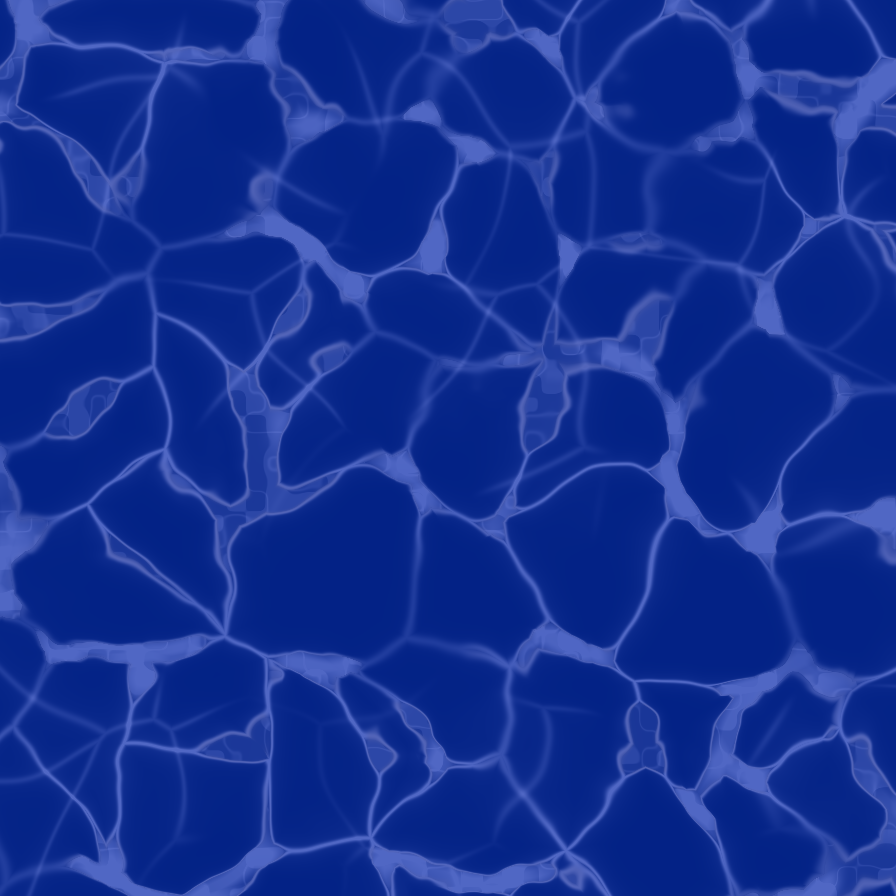
A WebGL 2 fragment shader for this texture:

```glsl
#version 300 es
precision highp float;
// Sunlight caustics on deep blue water: a warped Voronoi web whose edges open
// into translucent ribbons with bright rims and gather into knots at junctions.
// A second, fainter web adds the soft filaments that cross the open cells.

uniform vec2 u_resolution;
out vec4 fragColor;

const vec3 DEEP = vec3(0.012, 0.135, 0.525);
const vec3 BRIGHT = vec3(0.315, 0.405, 0.77);
const vec3 RIM_TINT = vec3(0.33, 0.375, 0.66);

const float CELLS = 7.0;           // web cells across the canvas
const float JITTER = 0.92;         // irregularity of the cell centres
const float WARP = 0.42;           // slow bending of the filaments
const float RIPPLE = 0.055;        // fine kinks in the filaments
const float THIN = 0.019;          // sharp filament half width, in cells
const float SOFT = 0.042;          // blurred filament half width, in cells
const float RIBBON_WIDTH = 0.15;   // widest ribbon half width, in cells
const float KNOT_WIDTH = 0.15;     // extra half width at junctions
const float GLOW = 0.20;           // halo strength beside filaments
const float GLOW_REACH = 0.075;    // halo falloff, in cells
const float VEIL_SCALE = 0.8;      // size ratio of the faint web
const float VEIL = 0.27;           // strength of the faint web

vec2 hash2(vec2 p) {
    vec3 q = fract(p.xyx * vec3(0.1031, 0.1030, 0.0973));
    q += dot(q, q.yzx + 33.33);
    return fract((q.xx + q.yz) * q.zy);
}

// Two independent channels of smooth value noise.
vec2 noise2(vec2 p) {
    vec2 i = floor(p), f = fract(p);
    f = f * f * f * (f * (f * 6.0 - 15.0) + 10.0);
    return mix(mix(hash2(i), hash2(i + vec2(1, 0)), f.x),
               mix(hash2(i + vec2(0, 1)), hash2(i + vec2(1, 1)), f.x), f.y);
}

vec2 cellCentre(vec2 cell) {
    return cell + 0.5 + JITTER * (hash2(cell + 57.0) - 0.5);
}

// x: distance to the nearest cell edge, y: closeness measure to a junction.
vec2 web(vec2 p) {
    vec2 base = floor(p), home = base, toHome = vec2(0.0);
    vec3 nearest = vec3(9.0);
    for (int y = -1; y <= 1; y++)
    for (int x = -1; x <= 1; x++) {
        vec2 cell = base + vec2(x, y);
        vec2 r = cellCentre(cell) - p;
        float d = length(r);
        if (d < nearest.x) {
            nearest = vec3(d, nearest.xy);
            home = cell;
            toHome = r;
        } else if (d < nearest.y) {
            nearest = vec3(nearest.x, d, nearest.y);
        } else {
            nearest.z = min(nearest.z, d);
        }
    }
    float edge = 9.0;
    for (int y = -2; y <= 2; y++)
    for (int x = -2; x <= 2; x++) {
        if (x == 0 && y == 0) continue;
        vec2 r = cellCentre(home + vec2(x, y)) - p;
        edge = min(edge, dot(0.5 * (r + toHome), normalize(r - toHome)));
    }
    return vec2(edge, nearest.z - nearest.x);
}

float bell(float d, float width) {
    return exp(-d * d / (width * width));
}

void main() {
    float side = min(u_resolution.x, u_resolution.y);
    vec2 p = gl_FragCoord.xy / side * CELLS;
    float pixel = CELLS / side;

    // Bend the plane, then finely kink it
    vec2 q = p + WARP * (noise2(p * 1.1 + 3.7) - 0.5);
    q += RIPPLE * (noise2(p * 4.5 + 19.0) - 0.5);

    // Main web: filaments, ribbons and knots
    vec2 w = web(q);
    vec2 slow = noise2(p * 0.95 + 41.0);
    vec2 local = noise2(p * 1.6 + 83.0);
    vec2 facets = noise2(p * 6.5 + 11.0);
    float strength = smoothstep(0.12, 0.68, slow.x);
    float ribbon = smoothstep(0.56, 0.92, local.x);
    float knot = smoothstep(0.36, 0.06, w.y) * smoothstep(0.3, 0.75, local.y);
    float halfWidth = RIBBON_WIDTH * ribbon * (0.7 + 0.6 * facets.x)
                    + KNOT_WIDTH * knot * (0.35 + facets.y);
    float d = w.x - halfWidth;
    float lineWidth = max(mix(SOFT, THIN, strength), 0.8 * pixel);
    float rim = bell(d, lineWidth) * mix(0.3, 0.85, max(strength, ribbon));
    float fill = smoothstep(pixel, -pixel, d) * smoothstep(0.0, 0.04, halfWidth);
    float fold = bell(facets.x - 0.5, 0.05) * 0.2
               + 0.22 * smoothstep(0.47, 0.53, facets.y);
    float body = fill * min(0.3 + fold + 0.65 * knot, 1.0);
    float halo = GLOW * (0.35 + 0.65 * strength) * exp(-max(d, 0.0) / GLOW_REACH);

    // Faint crossing filaments
    vec2 v = p * VEIL_SCALE + 23.0;
    v += 0.5 * (noise2(p * 0.9 + 67.0) - 0.5);
    float veilEdge = web(v).x;
    float veil = VEIL * smoothstep(0.35, 0.75, slow.y)
               * (bell(veilEdge, 0.022) + 0.35 * exp(-veilEdge / 0.07));

    // Combine light and tint the ribbon outlines
    float light = max(rim, body) + halo * (1.0 - fill) + veil;
    light += 0.035 * (slow.y - 0.4);
    vec3 colour = mix(DEEP, BRIGHT, clamp(light, 0.0, 1.0));
    float outline = rim * (1.0 - 0.8 * knot) * smoothstep(0.0, 0.05, halfWidth);
    colour = mix(colour, RIM_TINT, 0.55 * outline);
    fragColor = vec4(colour, 1.0);
}
```
